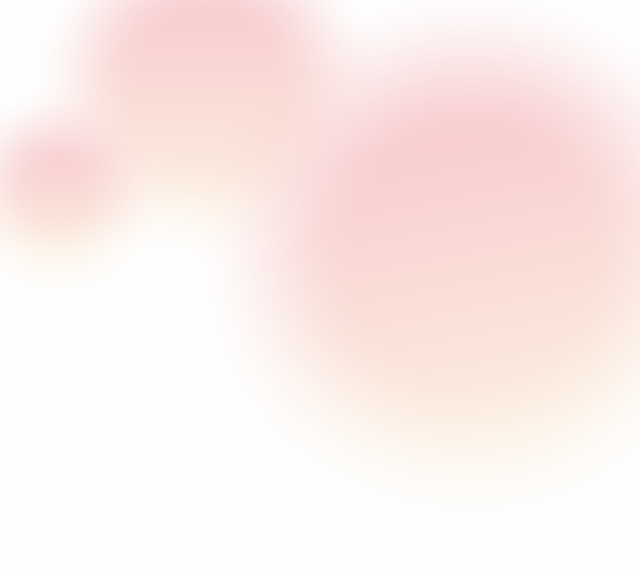
Write a Shadertoy shader that draws this background.

```glsl
// Soft blurred discs fading from rose to cream over a white ground.

#define PAPER vec3(0.998, 0.997, 0.996)
#define ROSE vec3(0.973, 0.808, 0.816)
#define CREAM vec3(0.988, 0.935, 0.875)
#define GRADIENT_TOP 0.60
#define GRADIENT_BOTTOM -0.95

// Discs: centre x, centre y, radius, edge softness, in canvas heights
#define UPPER_DISC vec4(0.360, 0.843, 0.217, 0.100)
#define SMALL_DISC vec4(0.103, 0.662, 0.114, 0.083)
#define LARGE_DISC vec4(0.822, 0.549, 0.346, 0.150)

// Lean of each colour gradient to the right
#define SMALL_LEAN 0.05
#define LARGE_LEAN 0.20

// Lays one blurred disc with a rose-to-cream gradient over the base colour
vec3 layDisc(vec3 base, vec2 p, vec4 disc, float lean) {
    vec2 offset = p - disc.xy;
    float edge = length(offset) - disc.z;
    float coverage = 1.0 - smoothstep(-disc.w, disc.w, edge);

    float height = (offset.y - lean * offset.x) / disc.z;
    float blend = (GRADIENT_TOP - height) / (GRADIENT_TOP - GRADIENT_BOTTOM);
    vec3 tint = mix(ROSE, CREAM, clamp(blend, 0.0, 1.0));

    return mix(base, tint, coverage);
}

void mainImage(out vec4 fragColor, in vec2 fragCoord) {
    vec2 p = fragCoord / iResolution.y;

    // Back to front
    vec3 color = PAPER;
    color = layDisc(color, p, UPPER_DISC, 0.0);
    color = layDisc(color, p, SMALL_DISC, SMALL_LEAN);
    color = layDisc(color, p, LARGE_DISC, LARGE_LEAN);

    fragColor = vec4(color, 1.0);
}
```
